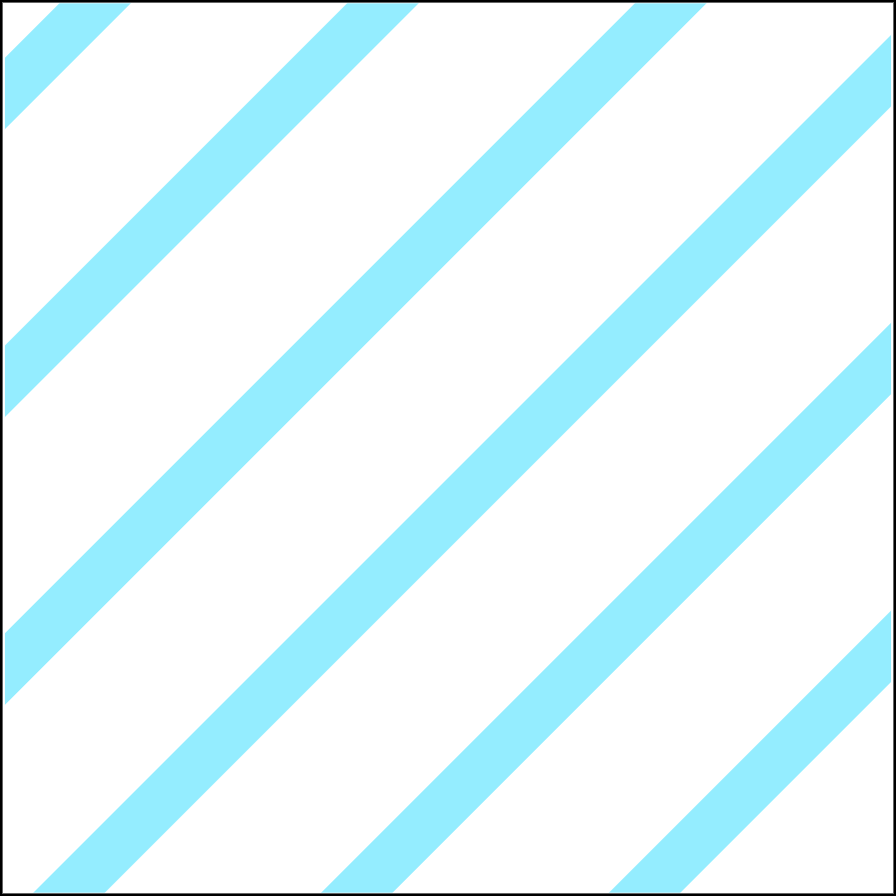
A WebGL 2 fragment shader for this pattern:

```glsl
#version 300 es
precision highp float;
// Draws rising diagonal cyan stripes on white inside a thin black frame.

uniform vec2 u_resolution;
out vec4 fragColor;

const vec3 WHITE = vec3(1.0);
const vec3 CYAN = vec3(0.58, 0.93, 1.0);
const vec3 BLACK = vec3(0.0);

const float STRIPE_PERIOD = 0.3212; // measured along a canvas edge
const float STRIPE_WIDTH = 0.0798;
const float FIRST_CENTER = 0.1098;  // from the top left corner
const float FRAME_WIDTH = 0.0029;
const vec2 STRIPE_INSET = vec2(0.0055, 0.0037);

// Coverage of a shape from its signed distance, negative inside.
float coverage(float dist, float pixel) {
    return clamp(0.5 - dist / pixel, 0.0, 1.0);
}

// Signed distance to a centered box, inset from the canvas edges.
float insetBox(vec2 uv, vec2 inset) {
    vec2 d = abs(uv - 0.5) - (0.5 - inset);
    return max(d.x, d.y);
}

// Perpendicular signed distance to the nearest repeated 45 degree stripe.
float diagonalStripes(vec2 uv, float period, float width, float center) {
    float along = uv.x + 1.0 - uv.y;
    float offset = (fract((along - center) / period + 0.5) - 0.5) * period;
    return (abs(offset) - 0.5 * width) * inversesqrt(2.0);
}

void main() {
    vec2 uv = gl_FragCoord.xy / u_resolution;
    float pixel = 1.0 / min(u_resolution.x, u_resolution.y);

    // Stripes stop just short of the frame.
    float stripe = coverage(diagonalStripes(uv, STRIPE_PERIOD, STRIPE_WIDTH, FIRST_CENTER), pixel);
    stripe *= coverage(insetBox(uv, STRIPE_INSET), pixel);
    vec3 color = mix(WHITE, CYAN, stripe);

    // Thin frame around the canvas.
    float inside = coverage(insetBox(uv, vec2(FRAME_WIDTH)), pixel);
    color = mix(BLACK, color, inside);

    fragColor = vec4(color, 1.0);
}
```
